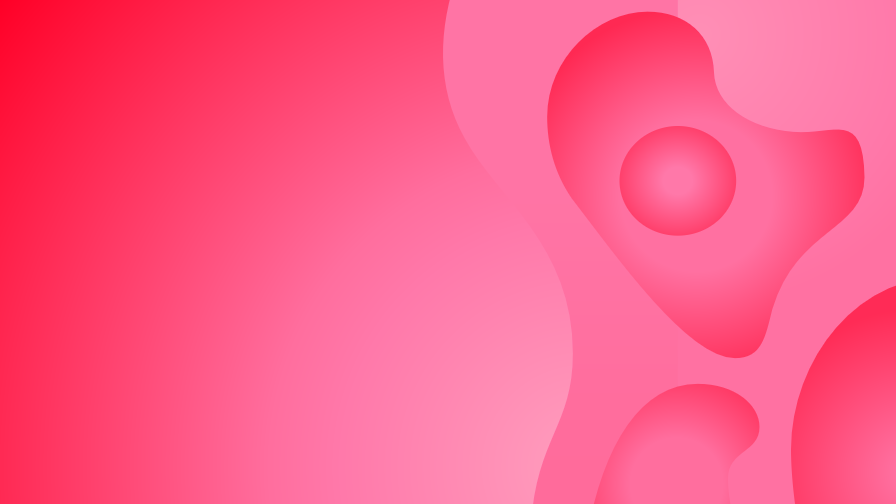
Give the GLSL for this background, as a WebGL 1 fragment shader.

```glsl
precision highp float;
// Layered pink paper-cut blobs over a red-to-rose radial gradient.
uniform vec2 u_resolution;

const vec2 CANVAS = vec2(7.68, 4.32); // design units, y pointing down
const int STEPS = 16;

vec2 cubic(vec2 a, vec2 b, vec2 c, vec2 d, float t) {
  float s = 1.0 - t;
  return s * s * s * a + 3.0 * s * t * (s * b + t * c) + t * t * t * d;
}

// Adds one curve to an outline: x = nearest distance, y = side (-1 inside).
vec2 addCurve(vec2 outline, vec2 p, vec2 a, vec2 b, vec2 c, vec2 d) {
  vec2 from = a;
  for (int i = 1; i <= STEPS; i++) {
    vec2 to = cubic(a, b, c, d, float(i) / float(STEPS));
    vec2 edge = to - from;
    vec2 rel = p - from;
    float along = clamp(dot(rel, edge) / dot(edge, edge), 0.0, 1.0);
    outline.x = min(outline.x, length(rel - edge * along));
    // Flip the side for each crossing of a ray cast to the left.
    if ((from.y > p.y) != (to.y > p.y)) {
      if (from.x + edge.x * rel.y / edge.y < p.x) outline.y = -outline.y;
    }
    from = to;
  }
  return outline;
}

float waveDistance(vec2 p) {
  vec2 o = vec2(100.0, 1.0);
  o = addCurve(o, p, vec2(3.93, -0.25), vec2(3.75, 0.25), vec2(3.74, 0.75), vec2(3.98, 1.18));
  o = addCurve(o, p, vec2(3.98, 1.18), vec2(4.26, 1.70), vec2(4.91, 2.10), vec2(4.91, 3.03));
  o = addCurve(o, p, vec2(4.91, 3.03), vec2(4.91, 3.65), vec2(4.60, 3.75), vec2(4.55, 4.50));
  return o.x * o.y;
}

float largeBlobDistance(vec2 p) {
  vec2 o = vec2(100.0, 1.0);
  o = addCurve(o, p, vec2(4.69, 1.00), vec2(4.69, 0.50), vec2(5.12, 0.10), vec2(5.55, 0.10));
  o = addCurve(o, p, vec2(5.55, 0.10), vec2(5.88, 0.10), vec2(6.11, 0.30), vec2(6.12, 0.62));
  o = addCurve(o, p, vec2(6.12, 0.62), vec2(6.13, 0.90), vec2(6.42, 1.10), vec2(6.80, 1.13));
  o = addCurve(o, p, vec2(6.80, 1.13), vec2(7.15, 1.16), vec2(7.40, 0.93), vec2(7.41, 1.52));
  o = addCurve(o, p, vec2(7.41, 1.52), vec2(7.41, 1.98), vec2(6.83, 1.95), vec2(6.62, 2.65));
  o = addCurve(o, p, vec2(6.62, 2.65), vec2(6.56, 2.89), vec2(6.53, 3.07), vec2(6.30, 3.07));
  o = addCurve(o, p, vec2(6.30, 3.07), vec2(5.90, 3.07), vec2(5.30, 2.22), vec2(4.90, 1.70));
  o = addCurve(o, p, vec2(4.90, 1.70), vec2(4.75, 1.48), vec2(4.69, 1.24), vec2(4.69, 1.00));
  return o.x * o.y;
}

float lowerBlobDistance(vec2 p) {
  vec2 o = vec2(100.0, 1.0);
  o = addCurve(o, p, vec2(5.03, 4.60), vec2(5.17, 3.80), vec2(5.50, 3.29), vec2(5.98, 3.29));
  o = addCurve(o, p, vec2(5.98, 3.29), vec2(6.30, 3.29), vec2(6.51, 3.47), vec2(6.51, 3.66));
  o = addCurve(o, p, vec2(6.51, 3.66), vec2(6.51, 3.88), vec2(6.24, 3.86), vec2(6.24, 4.10));
  o = addCurve(o, p, vec2(6.24, 4.10), vec2(6.24, 4.30), vec2(6.30, 4.50), vec2(6.34, 4.60));
  return o.x * o.y;
}

float cornerBlobDistance(vec2 p) {
  vec2 o = vec2(100.0, 1.0);
  o = addCurve(o, p, vec2(8.20, 2.38), vec2(7.35, 2.30), vec2(6.78, 3.10), vec2(6.78, 3.85));
  o = addCurve(o, p, vec2(6.78, 3.85), vec2(6.78, 4.10), vec2(6.82, 4.40), vec2(6.86, 4.60));
  return o.x * o.y;
}

// Radial tone running from the inner to the outer radius.
float glow(vec2 p, vec2 center, float inner, float outer, float light, float dark) {
  float t = (distance(p, center) - inner) / (outer - inner);
  return mix(light, dark, clamp(t, 0.0, 1.0));
}

float cover(float signedDistance, float pixel) {
  return clamp(0.5 - signedDistance / pixel, 0.0, 1.0);
}

// Maps a tone to the red, rose and pale pink scale.
vec3 pinkScale(float tone) {
  return vec3(1.0, tone, min(0.15 + 1.09 * tone, 0.41 + 0.54 * tone));
}

void main() {
  vec2 p = gl_FragCoord.xy / u_resolution * CANVAS;
  p.y = CANVAS.y - p.y;
  float pixel = CANVAS.y / u_resolution.y;

  // Backdrop: pale near the wave, red in the far corner.
  vec2 source = vec2(5.0, 4.0);
  float tone = glow(p, source, 0.0, 2.7, 0.62, 0.43);
  tone -= 0.43 * clamp((distance(p, source) - 2.7) / 3.7, 0.0, 1.0);

  // Wavy sheet with a brighter panel right of the seam.
  float sheet = mix(0.455, 0.42, smoothstep(1.5, 4.3, p.y));
  float panel = glow(p, vec2(6.0, 0.3), 0.0, 2.3, 0.56, 0.445);
  sheet = mix(sheet, panel, cover(5.81 - p.x, pixel));
  tone = mix(tone, sheet, cover(waveDistance(p), pixel));

  // Recessed blobs, deeper red towards their rims.
  float largeTone = glow(p, vec2(5.97, 1.68), 0.65, 1.62, 0.44, 0.16);
  tone = mix(tone, largeTone, cover(largeBlobDistance(p), pixel));
  float lowerTone = glow(p, vec2(5.80, 4.15), 0.40, 0.95, 0.43, 0.22);
  tone = mix(tone, lowerTone, cover(lowerBlobDistance(p), pixel));
  float cornerTone = glow(p, vec2(7.85, 4.05), 0.15, 1.40, 0.44, 0.17);
  tone = mix(tone, cornerTone, cover(cornerBlobDistance(p), pixel));

  // Slightly flattened ball.
  vec2 ball = (p - vec2(5.81, 1.55)) / vec2(0.50, 0.47);
  float ballTone = glow(ball, vec2(0.0), 0.25, 1.0, 0.47, 0.25);
  tone = mix(tone, ballTone, cover((length(ball) - 1.0) * 0.48, pixel));

  gl_FragColor = vec4(pinkScale(tone), 1.0);
}
```
